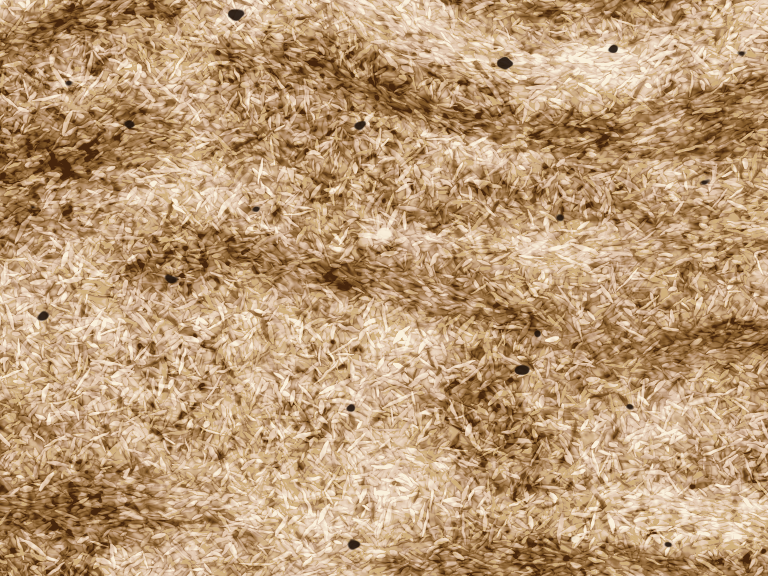
Give the GLSL for this texture, as a Shadertoy shader.

```glsl
// Matted plant fibre: layers of thin, half-clear pale fibres over one another,
// combed along wavy dark and pale ribbons, with seams, crevices and specks.
// A scalar tone is painted first, then mapped through a brown-to-cream ramp.

const vec3 SPECK  = vec3(0.12, 0.07, 0.04);
const vec3 DARK   = vec3(0.28, 0.15, 0.05);
const vec3 UMBER  = vec3(0.51, 0.35, 0.16);
const vec3 BROWN  = vec3(0.65, 0.49, 0.31);
const vec3 TAN    = vec3(0.75, 0.61, 0.49);
const vec3 GOLD   = vec3(0.82, 0.69, 0.48);
const vec3 CREAM  = vec3(0.89, 0.79, 0.70);
const vec3 GLINT  = vec3(0.98, 0.94, 0.86);

const int   LAYERS      = 8;
const float CELL_MIN    = 0.022;   // fibre cell size, in canvas heights
const float CELL_MAX    = 0.052;
const float HALF_WIDTH  = 0.0047;
const float SOFT        = 0.0013;  // edge smoothing
const float HALO        = 0.004;   // reach of the shadow round a fibre
const float HALO_DEPTH  = 0.17;
const float FRAY        = 0.0035;  // wobble of the fibre outlines
const float EXPOSURE    = 0.105;
const float RIBBON_DARK = 0.15;
const float RIBBON_PALE = 0.08;
const float SEAM_DARK   = 0.18;
const float BLOTCH      = 0.20;
const float GRAIN       = 0.27;
const float CREVICE     = 0.30;
const float SPECK_CELL  = 0.19;
const float PI          = 3.14159;

float hash(vec2 p) {
    return fract(sin(dot(p, vec2(127.1, 311.7))) * 43758.5453);
}

float noise(vec2 p) {
    vec2 i = floor(p), f = fract(p);
    f = f * f * (3.0 - 2.0 * f);
    return mix(mix(hash(i), hash(i + vec2(1, 0)), f.x),
               mix(hash(i + vec2(0, 1)), hash(i + vec2(1, 1)), f.x), f.y);
}

float fbm(vec2 p) {
    float sum = 0.0, amp = 0.53;
    for (int i = 0; i < 4; i++) {
        sum += amp * noise(p);
        p = mat2(1.6, 1.2, -1.2, 1.6) * p + 17.3;
        amp *= 0.5;
    }
    return sum;
}

// Height across the ribbons; its level lines are the combing direction.
float stream(vec2 p) {
    return p.y + 0.35 * noise(p * vec2(1.7, 1.2) + 3.4);
}

float flowAngle(vec2 p) {
    const float STEP = 0.02;
    return atan(stream(p) - stream(p + vec2(STEP, 0.0)), STEP);
}

// x: dark ribbon, y: pale ribbon
vec2 ribbons(vec2 p) {
    float n = noise(vec2(p.x * 1.8, stream(p) * 11.0) + 5.7);
    return vec2(smoothstep(0.60, 0.90, n), 1.0 - smoothstep(0.08, 0.34, n));
}

// Paints one layer of fibres over state = (tone, warmth).
vec2 paintFibres(vec2 p, float layer, vec2 state) {
    float size = mix(CELL_MIN, CELL_MAX, hash(vec2(layer, 4.0)));
    vec2 shift = layer * vec2(7.37, 3.71);
    vec2 q = p / size + shift;
    for (int j = -1; j <= 1; j++)
    for (int i = -1; i <= 1; i++) {
        vec2 cell = floor(q) + vec2(i, j);
        vec2 seed = cell + layer * 19.0;
        vec2 centre = cell + vec2(hash(seed), hash(seed + 31.7));
        float rTurn = hash(seed + 57.1), rLong = hash(seed + 83.9);
        float rWide = hash(seed + 11.3), rTone = hash(seed + 41.5);

        // Local frame: x along the fibre, y across, slightly bent
        vec2 world = (centre - shift) * size;
        vec2 band = ribbons(world);
        float combed = max(band.x, band.y);
        float a = flowAngle(world) + (rTurn - 0.5) * mix(PI, 0.9, combed);
        vec2 d = (q - centre) * size;
        d = vec2(dot(d, vec2(cos(a), sin(a))), dot(d, vec2(-sin(a), cos(a))));
        d.y += (rWide - 0.5) * 6.0 * d.x * d.x;

        float halfLen = size * mix(0.30, 0.85, rLong * rLong);
        float along = min(abs(d.x) / halfLen, 1.0);
        float w = HALF_WIDTH * mix(0.35, 1.0, rWide) * (1.0 - 0.7 * along * along);
        float dist = max(abs(d.x) - halfLen, abs(d.y) - w);
        float body = 1.0 - smoothstep(-SOFT, SOFT, dist);
        float halo = 1.0 - smoothstep(0.0, HALO, dist);

        float tone = rTone < 0.08 ? 0.28 : mix(0.50, 0.98, rTone);
        tone += 0.06 * clamp(d.y / w, -1.0, 1.0);
        float cover = mix(0.45, 1.0, hash(seed + 67.3)) * (1.0 - 0.25 * combed);
        state.x *= 1.0 - HALO_DEPTH * halo * (1.0 - body);
        state = mix(state, vec2(tone, hash(seed + 95.3)), body * cover);
    }
    return state;
}

vec3 ramp(float t, float warmth) {
    vec3 c = mix(DARK, UMBER, clamp((t - 0.18) / 0.20, 0.0, 1.0));
    c = mix(c, BROWN, clamp((t - 0.38) / 0.14, 0.0, 1.0));
    c = mix(c, TAN,   clamp((t - 0.52) / 0.12, 0.0, 1.0));
    c = mix(c, CREAM, clamp((t - 0.64) / 0.16, 0.0, 1.0));
    c = mix(c, GLINT, clamp((t - 0.86) / 0.20, 0.0, 1.0));
    return mix(c, GOLD, warmth * (1.0 - smoothstep(0.02, 0.14, abs(t - 0.71))));
}

// Scattered round specks, mostly dark, a few glinting.
vec3 addSpecks(vec3 col, vec2 p) {
    vec2 cell = floor(p / SPECK_CELL);
    vec2 centre = (cell + 0.08 + 0.84 * vec2(hash(cell + 2.3), hash(cell + 6.1))) * SPECK_CELL;
    float pick = hash(cell + 9.7), big = hash(cell + 14.9);
    float radius = mix(0.004, 0.012, big * big) * step(pick, 0.45);
    float dist = length((p - centre) * vec2(0.85, 1.1)) + 0.006 * (noise(p * 90.0) - 0.5);
    float mask = (1.0 - smoothstep(radius - 0.002, radius + 0.002, dist)) * step(0.001, radius);
    return mix(col, pick < 0.06 ? GLINT : SPECK, 0.9 * mask);
}

void mainImage(out vec4 fragColor, in vec2 fragCoord) {
    vec2 p = fragCoord / iResolution.y;

    // Fibres, bottom layer to top, with frayed outlines
    vec2 frayed = p + FRAY * (vec2(noise(p * 90.0), noise(p * 90.0 + 40.0)) - 0.5);
    vec2 state = vec2(0.62, 0.5);
    for (int k = 0; k < LAYERS; k++) state = paintFibres(frayed, float(k) + 1.0, state);
    float tone = state.x + EXPOSURE;

    // Broad ribbons and patches, with long strands inside the ribbons
    vec2 band = ribbons(p);
    float level = stream(p);
    float patches = fbm(p * 7.0 + 8.0);
    tone += RIBBON_PALE * band.y - RIBBON_DARK * band.x;
    tone += 0.40 * (fbm(vec2(p.x * 3.5, level * 9.0)) - 0.5) + 0.38 * (patches - 0.5);
    tone += 0.20 * (noise(vec2(p.x * 12.0, level * 110.0)) - 0.5) * max(band.x, band.y);

    // Thin broken seams along the flow
    float crest = abs(noise(vec2(p.x * 2.5, level * 9.0) + 31.0) - 0.5);
    float broken = smoothstep(0.50, 0.75, noise(p * vec2(7.0, 9.0) + 12.0));
    tone -= SEAM_DARK * (1.0 - smoothstep(0.0, 0.07, crest + 0.05 * noise(p * 60.0))) * broken;

    // Blotches, fine grain and small dark crevices
    tone += BLOTCH * (noise(p * 58.0 + 3.0) - 0.5);
    tone += GRAIN * (noise(mat2(0.8, 0.6, -0.6, 0.8) * p * vec2(120.0, 155.0)) - 0.5);
    float gaps = mix(0.25, 1.0, smoothstep(0.62, 0.36, patches));
    tone -= CREVICE * smoothstep(0.64, 0.88, noise(mat2(0.8, -0.6, 0.6, 0.8) * p * 92.0)) * gaps;

    float warmth = smoothstep(0.38, 0.66, 0.65 * state.y + 0.42 * fbm(p * 12.0 + 21.0));
    fragColor = vec4(addSpecks(ramp(tone, warmth), p), 1.0);
}
```
